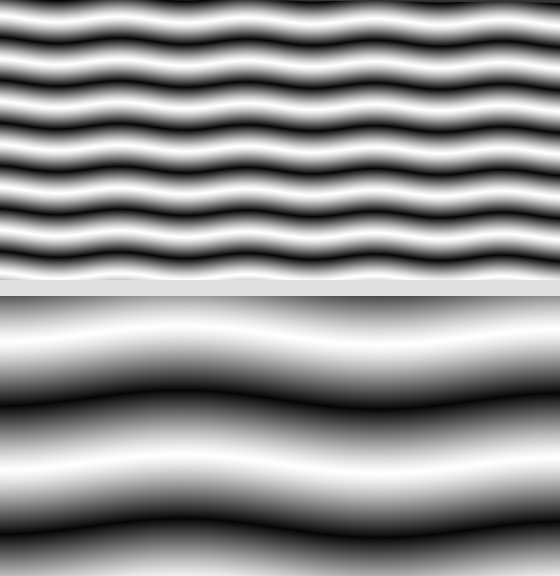
Top, the full canvas; bottom, a detail of the centre.
Write a WebGL 1 fragment shader that draws this pattern.

```glsl
precision highp float;
// Soft grey ripples: slightly tilted, wavy horizontal bands fading from black to white.
uniform vec2 u_resolution;

const float TAU = 6.2831853;
const float BAND_PERIOD = 0.1529;  // lengths are in canvas heights
const float FIRST_VALLEY = 0.143;  // depth of the first dark line at the left edge
const float WAVE_LENGTH = 0.456;
const float WAVE_HEIGHT = 0.0104;
const float WAVE_CREST = 0.43;
const float TILT = 0.008;
const float SHEET_CORNER = 0.78;   // where the tilted sheet meets the top edge
const vec3 MARGIN_GREY = vec3(0.2);

// Upward displacement of the bands at x.
float ripple(float x, float crest, float waveLength, float height) {
  return height * cos(TAU * (x - crest) / waveLength);
}

// 0 on the dark valleys, 1 on the bright ridges.
float triangleWave(float phase) {
  return 1.0 - abs(2.0 * fract(phase) - 1.0);
}

// Nearly linear ramp that levels off close to white.
float shade(float t) {
  return clamp(0.02 + 1.13 * t - 0.15 * pow(t, 5.0), 0.0, 1.0);
}

void main() {
  vec2 p = gl_FragCoord.xy / u_resolution.y;
  float pixel = 1.0 / u_resolution.y;
  float depth = 1.0 - p.y;

  // Wavy bands
  float wave = ripple(p.x, WAVE_CREST, WAVE_LENGTH, WAVE_HEIGHT);
  float phase = (depth - FIRST_VALLEY - TILT * p.x + wave) / BAND_PERIOD;
  vec3 color = vec3(shade(triangleWave(phase)));

  // Thin margin above the tilted top edge of the sheet
  float edge = TILT * (p.x - SHEET_CORNER);
  float margin = smoothstep(-0.5 * pixel, 0.5 * pixel, edge - depth);
  color = mix(color, MARGIN_GREY, margin);

  gl_FragColor = vec4(color, 1.0);
}
```
